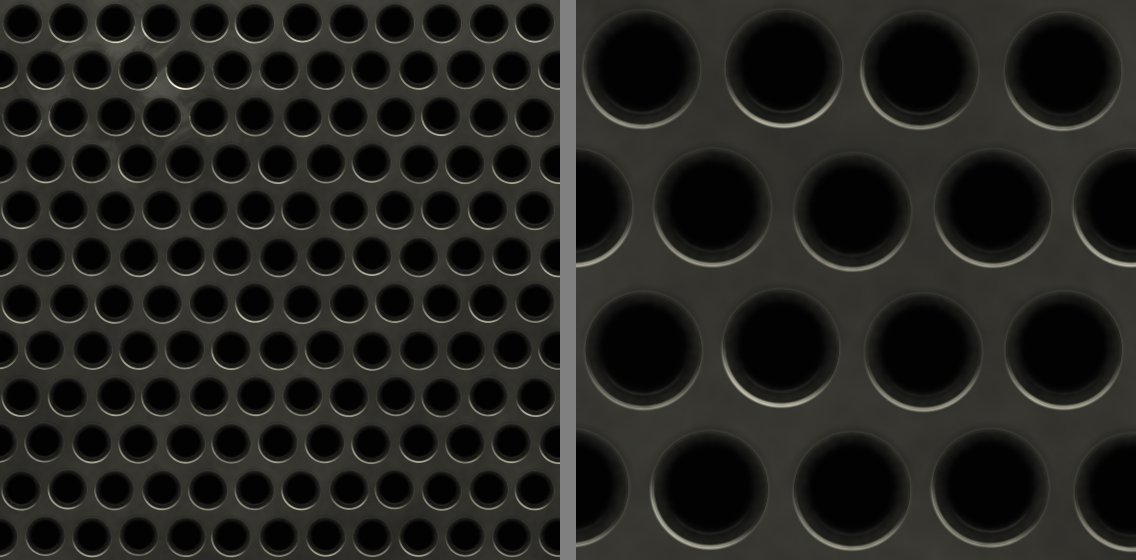
Left: the whole. Right: its middle third, enlarged.
Reproduce this texture procedurally as a Shadertoy shader.

```glsl
vec2 hash2(vec2 p) {
    vec3 q = fract(p.xyx * vec3(0.1031, 0.1030, 0.0973));
    q += dot(q, q.yzx + 33.33);
    return fract((q.xx + q.yz) * q.zy);
}

// Distance to the nearest scattered point
float cellular(vec2 p) {
    vec2 cell = floor(p);
    float nearest = 2.0;
    for (int y = -1; y <= 1; y++)
    for (int x = -1; x <= 1; x++) {
        vec2 c = cell + vec2(x, y);
        nearest = min(nearest, length(c + hash2(c) - p));
    }
    return nearest;
}

// Layered, rotated sines, roughly -1 to 1
float cloud(vec2 p) {
    float sum = 0.0, gain = 0.5;
    for (int i = 0; i < 5; i++) {
        p += 0.6 * sin(p.yx * 1.3 + float(i) * 1.7);
        sum += gain * sin(p.x) * sin(p.y + 0.8);
        p = mat2(1.5, 1.1, -1.1, 1.5) * p;
        gain *= 0.6;
    }
    return sum;
}

// Pale scuffs, strongest near the upper left
float scuffs(vec2 uv) {
    vec2 d = (uv - vec2(0.24, 0.85)) * vec2(4.5, 6.0);
    return exp(-dot(d, d)) * smoothstep(-0.25, 0.6, cloud(uv * 24.0));
}

vec3 plate(vec2 uv) {
    float shade = 0.202 + 0.035 * cloud(uv * 7.0 + 2.0);
    shade += 0.014 * cloud(uv * 31.0);
    shade += 0.016 * (cellular(uv * 55.0) - 0.5);
    shade += 0.035 * smoothstep(0.8, 1.0, uv.y);
    shade -= 0.055 * exp(-dot(uv - vec2(0.0, 0.81), uv - vec2(0.0, 0.81)) * 90.0);
    shade -= 0.025 * smoothstep(0.2, 0.0, uv.y) * smoothstep(0.2, 0.6, uv.x);
    shade += 0.13 * scuffs(uv);
    return shade * vec3(1.02, 1.01, 0.91);
}

void mainImage(out vec4 fragColor, in vec2 fragCoord) {
    vec2 uv = fragCoord / iResolution.xy;
    vec2 grid = uv * 12.0;
    float aa = 12.0 / iResolution.y;

    // Staggered rows with slightly uneven hole centres
    float row = floor(grid.y);
    grid.x += 0.53 - 0.5 * mod(row, 2.0);
    vec2 id = vec2(floor(grid.x), row);
    vec2 wobble = hash2(id + 7.0) - 0.5;
    vec2 p = fract(grid) - 0.5 - vec2(0.0, 0.005) - 0.035 * wobble;
    float r = length(p);
    vec2 dir = p / max(r, 0.001);

    // Metal with a faint shadow around each opening
    vec3 color = plate(uv);
    color *= 1.0 - 0.2 * smoothstep(0.49, 0.41, r) * smoothstep(-0.3, 0.9, dir.y);

    // Recessed wall, fading into the black bore
    float bore = length(p - vec2(0.0, 0.02));
    float wallShade = mix(0.03, 0.128, smoothstep(0.28, 0.40, bore));
    wallShade *= 0.92 + 0.2 * cloud(uv * 60.0);
    vec3 wall = wallShade * vec3(1.0, 0.99, 0.89);
    float grit = 0.02 * (cellular(uv * 160.0) - 0.5);
    wall = mix(vec3(0.008), wall + grit, smoothstep(0.265, 0.325, bore));

    // Dim inner lip at the bottom of the wall
    float lip = 1.0 - smoothstep(0.0, 0.012 + aa, abs(r - 0.315));
    wall += 0.055 * lip * smoothstep(0.35, 0.95, -dir.y) * (0.5 + hash2(id).x);
    color = mix(color, wall, 1.0 - smoothstep(0.415 - aa * 0.5, 0.415 + aa * 0.5, r));

    // Polished crescent along the lower edge
    float wear = 0.7 + 0.4 * hash2(id + 31.0).x + 0.3 * cloud(uv * 45.0);
    float facing = dot(dir, normalize(vec2(-0.25 + 0.6 * wobble.x, -1.0)));
    float rim = 1.0 - smoothstep(0.004, 0.022 + aa * 0.6, abs(r - 0.413));
    float light = smoothstep(0.1, 0.95, facing) * wear + 0.7 * scuffs(uv) * step(0.0, facing);
    color += rim * (0.40 * light + 0.04) * vec3(1.0, 0.99, 0.88);

    fragColor = vec4(clamp(color, 0.0, 1.0), 1.0);
}
```
